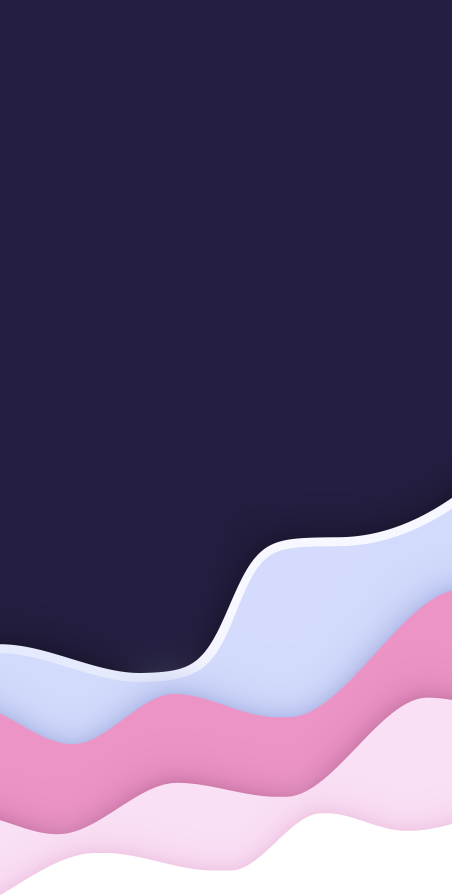
Write a WebGL 1 fragment shader that draws this background.

```glsl
precision highp float;

// Stacked paper waves under a dark indigo sky: four edges, each a sum of
// eased rises and falls, split the canvas into flat layers. Every layer
// casts a soft shadow on the one behind it, and the first has a pale rim.

uniform vec2 u_resolution;

// Edge heights from the back layer to the front, in percent of canvas height
vec4 edgeHeights(float x) {
  float hill = 15.2 / (1.0 + exp((25.65 - x) / 1.65));
  float lift = max(x - 37.8, 0.0);
  float blue = 28.1 - 3.25 * smoothstep(0.0, 15.9, x) + hill + 0.0272 * lift * lift;

  float pink = 21.5
    - 4.55 * smoothstep(-3.9, 8.1, x) + 5.6 * smoothstep(8.1, 19.5, x)
    - 2.6 * smoothstep(19.5, 30.9, x) + 14.3 * smoothstep(32.2, 51.7, x);

  float blush = 9.05
    - 2.15 * smoothstep(-3.3, 6.3, x) + 5.73 * smoothstep(6.5, 19.8, x)
    - 1.56 * smoothstep(19.8, 31.0, x) + 11.07 * smoothstep(31.9, 47.8, x)
    - 1.04 * smoothstep(47.8, 56.0, x);

  float white = -2.5
    + 7.3 * smoothstep(-7.2, 10.7, x) - 1.95 * smoothstep(11.7, 23.8, x)
    + 6.38 * smoothstep(25.8, 35.9, x) - 1.95 * smoothstep(36.5, 45.3, x)
    + 2.08 * smoothstep(45.8, 57.3, x);

  return vec4(blue, pink, blush, white);
}

// Soft shadow that fades with distance outside an edge
vec3 castShadow(vec3 color, vec3 shade, float depth, float spread) {
  return mix(color, shade, exp(min(depth, 0.0) / spread));
}

// Antialiased coverage from a signed depth
float cover(float depth) {
  float pixel = 100.0 / u_resolution.y;
  return clamp(depth / pixel + 0.5, 0.0, 1.0);
}

void main() {
  vec2 p = gl_FragCoord.xy / u_resolution * vec2(50.5, 100.0);

  // Depth below each edge, corrected for its slope
  vec4 slope = (edgeHeights(p.x + 0.1) - edgeHeights(p.x - 0.1)) / 0.2;
  vec4 depth = (edgeHeights(p.x) - p.y) / sqrt(1.0 + slope * slope);

  // Sky
  vec3 color = vec3(0.143, 0.122, 0.258);
  color = castShadow(color, vec3(0.105, 0.088, 0.19), depth.x, 2.2);

  // Blue wave with its rim, brighter toward the right
  vec3 rim = mix(vec3(0.90, 0.92, 0.99), vec3(0.97, 0.97, 1.0), smoothstep(12.0, 28.0, p.x));
  vec3 blue = mix(rim, vec3(0.83, 0.86, 0.99), cover(depth.x - 1.0));
  color = mix(color, blue, cover(depth.x));
  color = castShadow(color, mix(color, vec3(0.66, 0.70, 0.89), 0.75), depth.y, 1.5);

  // Pink wave
  color = mix(color, vec3(0.93, 0.58, 0.78), cover(depth.y));
  color = castShadow(color, mix(color, vec3(0.77, 0.45, 0.63), 0.75), depth.z, 1.5);

  // Blush wave
  color = mix(color, vec3(0.98, 0.88, 0.96), cover(depth.z));
  color = castShadow(color, mix(color, vec3(0.93, 0.76, 0.88), 0.75), depth.w, 1.4);

  // White foreground
  color = mix(color, vec3(1.0), cover(depth.w));

  gl_FragColor = vec4(color, 1.0);
}
```
